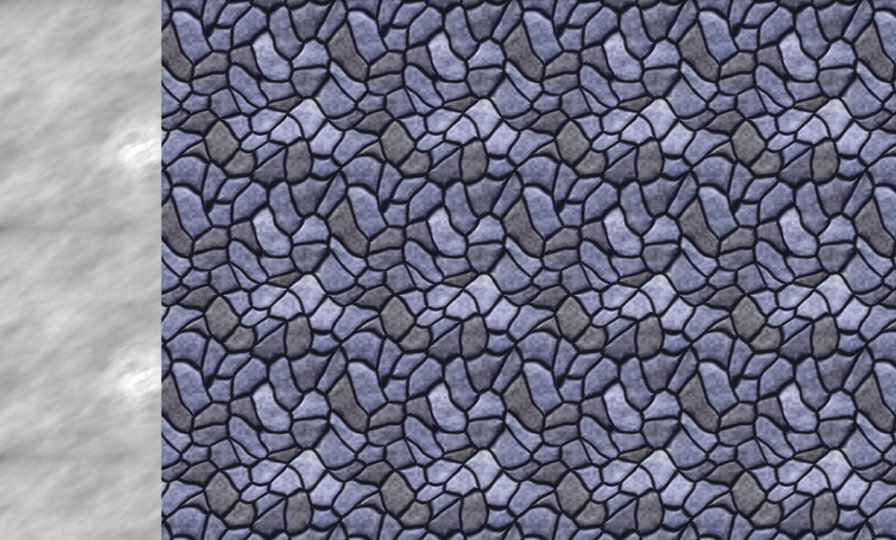
This texture is drawn by a WebGL 2 fragment shader. Its source:

```glsl
#version 300 es
precision highp float;
// Tiled wall of flat blue-grey slate stones beside a strip of mottled pale grey plaster.
uniform vec2 u_resolution;
out vec4 fragColor;

const float TAU = 6.2831853;
const float STRIP_WIDTH = 0.299;    // all lengths in canvas heights
const float WALL_TILE = 0.325;
const float PLASTER_TILE = 0.424;
const vec2 STONE_GRID = vec2(5.0, 8.0);

const vec3 GAP = vec3(0.09, 0.09, 0.13);
const vec3 GREY = vec3(0.40, 0.40, 0.47);
const vec3 BLUE = vec3(0.48, 0.50, 0.63);
const vec3 PALE = vec3(0.64, 0.65, 0.77);
const vec3 BROWN = vec3(0.38, 0.36, 0.38);
const vec3 CHALK = vec3(0.80, 0.80, 0.80);
const vec3 PLASTER = vec3(0.735, 0.735, 0.74);

float hash(vec2 p) {
  return fract(sin(dot(p, vec2(127.1, 311.7))) * 43758.5453);
}

// Value noise that wraps after "period" cells
float noise(vec2 p, vec2 period) {
  vec2 i = floor(p), f = fract(p);
  f = f * f * (3.0 - 2.0 * f);
  vec2 a = mod(i, period), b = mod(i + 1.0, period);
  return mix(mix(hash(a), hash(vec2(b.x, a.y)), f.x),
             mix(hash(vec2(a.x, b.y)), hash(b), f.x), f.y);
}

float fbm(vec2 p, vec2 period) {
  float sum = 0.0, amp = 0.533;
  for (int i = 0; i < 4; i++) {
    sum += amp * noise(p, period);
    p *= 2.0;
    period *= 2.0;
    amp *= 0.5;
  }
  return sum;
}

// Soft round spot, repeating with the unit tile
float spot(vec2 p, vec2 centre, float radius) {
  vec2 d = fract(p - centre + 0.5) - 0.5;
  return exp(-dot(d, d) / (radius * radius));
}

// Stone centre in tile units: staggered rows with jitter
vec2 stoneCentre(vec2 cell, vec2 grid) {
  vec2 id = mod(cell, grid);
  vec2 jitter = vec2(hash(id + 3.1), hash(id + 17.7)) - 0.5;
  float stagger = 0.5 * mod(id.y, 2.0);
  return (cell + 0.5 + vec2(stagger, 0.0) + 0.75 * jitter) / grid;
}

float stoneWeight(vec2 cell, vec2 centre, vec2 grid) {
  return 0.007 * hash(mod(cell, grid) + 41.3)
       + 0.010 * spot(centre, vec2(0.83, 0.82), 0.09);
}

// Weighted cells: x = distance to edge, y = how far the edge faces up, zw = cell
vec4 stones(vec2 p, vec2 grid) {
  vec2 base = floor(p * grid), nearest = base, home = p;
  float best = 1e3, edge = 1e3, facing = 0.0;
  for (int k = 0; k < 25; k++) {
    vec2 cell = base + vec2(k % 5 - 2, k / 5 - 2);
    vec2 c = stoneCentre(cell, grid);
    float power = dot(p - c, p - c) - stoneWeight(cell, c, grid);
    if (power < best) { best = power; nearest = cell; home = c; }
  }
  for (int k = 0; k < 25; k++) {
    vec2 cell = base + vec2(k % 5 - 2, k / 5 - 2);
    vec2 c = stoneCentre(cell, grid), across = c - home;
    float gap = length(across);
    if (gap < 1e-4) continue;
    float power = dot(p - c, p - c) - stoneWeight(cell, c, grid);
    float d = 0.5 * (power - best) / gap;
    if (d < edge) { edge = d; facing = dot(across / gap, vec2(-0.4, -0.9)); }
  }
  return vec4(edge, facing, nearest);
}

vec3 wall(vec2 p, float pixel) {
  // Bend the courses so that stones tilt and some rows are thinner
  vec2 q = p + vec2(0.05 * sin(TAU * (p.y + 0.1)),
                    0.045 * sin(TAU * (p.x * 2.0 + p.y)) + 0.04 * sin(TAU * (p.y - 0.65)));
  q += 0.025 * (vec2(noise(p * 14.0, vec2(14.0)), noise(p * 14.0 + 5.0, vec2(14.0))) - 0.5);
  vec4 s = stones(q, STONE_GRID);
  vec2 id = mod(s.zw, STONE_GRID), centre = stoneCentre(id, STONE_GRID);

  // Face colour per stone, with cloudy wear and fine grain
  float wear = fbm(vec2(p.x * 10.0 + p.y * 10.0, p.y * 20.0), vec2(10.0, 20.0)) - 0.5;
  float grain = noise(p * 60.0, vec2(60.0)) - 0.5;
  float tone = 0.15 + 0.65 * hash(id + 8.3) + 0.10 * cos(TAU * (p.y - 0.85))
             + 0.45 * wear + 0.35 * spot(centre, vec2(0.83, 0.82), 0.12);
  vec3 col = mix(GREY, BLUE, smoothstep(0.12, 0.45, tone));
  col = mix(col, PALE, smoothstep(0.48, 0.85, tone));
  col = mix(col, BROWN, 0.7 * step(0.86, hash(id + 29.0)));
  col = mix(col, CHALK, 0.8 * spot(p, vec2(0.87, 0.59), 0.045));
  col += 0.16 * grain + 0.12 * wear;

  // Lit upper rims, shaded lower rims and dark joints
  float edge = s.x - 0.006 * max(-s.y, 0.0) + 0.008 * wear;
  col += 0.13 * s.y * (1.0 - smoothstep(0.014, 0.045, edge));
  float face = smoothstep(0.003 - 0.5 * pixel, 0.017 + 0.5 * pixel, edge);
  return mix(GAP, col, face);
}

vec3 plaster(vec2 p) {
  float cloud = fbm(vec2(p.x + p.y, p.y) * 6.0, vec2(6.0)) - 0.5;
  float fleck = fbm(vec2(p.x + p.y, p.y) * 18.0, vec2(18.0)) - 0.5;
  float bright = spot(p, vec2(0.62, 0.67), 0.12) * (0.6 + 1.6 * fleck);
  return PLASTER + 0.26 * cloud + 0.16 * fleck + 0.24 * bright;
}

void main() {
  vec2 p = gl_FragCoord.xy / u_resolution.y;
  p.y = 1.0 - p.y;
  float pixel = 1.0 / u_resolution.y;
  vec3 stone = wall((p - vec2(STRIP_WIDTH, 0.0)) / WALL_TILE, pixel / WALL_TILE);
  float side = smoothstep(-0.5 * pixel, 0.5 * pixel, p.x - STRIP_WIDTH);
  vec3 col = mix(plaster(p / PLASTER_TILE), stone, side);
  fragColor = vec4(clamp(col, 0.0, 1.0), 1.0);
}
```
